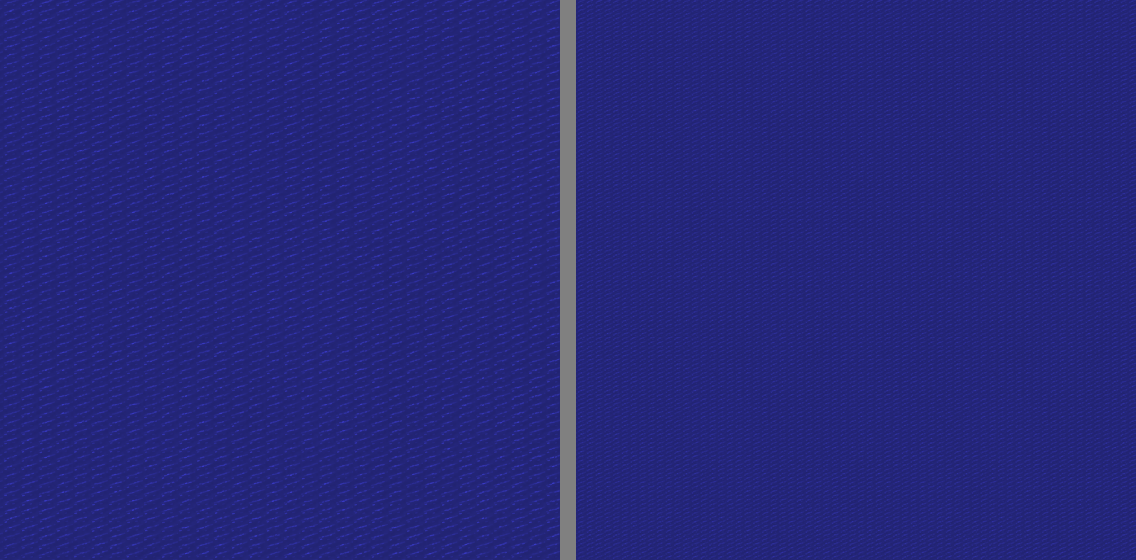
Left, the tile; right, the same tile 2 across and 2 down.
Give the GLSL for this texture, as a WebGL 2 fragment shader.

```glsl
#version 300 es
precision highp float;
// Dark blue twill cloth with short slanted strokes and small bright thread flecks.

uniform vec2 u_resolution;
out vec4 outColor;

const ivec2 REPEATS = ivec2(32, 64);   // weave cells across and down
const vec3 CLOTH = vec3(0.137, 0.144, 0.464);
const vec3 STROKE = vec3(0.160, 0.165, 0.550);
const vec3 FLECK = vec3(0.220, 0.225, 0.770);
// Positions and sizes below are in cell heights
const vec2 STROKE_START = vec2(0.50, 0.52);
const vec2 STROKE_END = vec2(2.25, 1.06);
const float STROKE_RADIUS = 0.08;
const vec2 UPPER_START = vec2(0.94, 0.67);
const vec2 UPPER_STEP = vec2(0.28, 0.075);
const vec2 LOWER_START = vec2(0.66, 0.34);
const vec2 LOWER_STEP = vec2(0.92, 0.06);
const float FLECK_RADIUS = 0.075;
const float FLECK_LENGTH = 0.07;
const float JITTER = 0.05;
const int UPPER_COUNT = 4;
const int LOWER_COUNT = 2;
const float SHADE_DEPTH = 0.022;
const float GRAIN_DEPTH = 0.05;
const float WEAR_DEPTH = 0.02;
const float TAU = 6.2831853;

// Integer hash, 0 to 1
float hash(ivec2 cell, int seed) {
    uint h = uint(cell.x) * 1597334677u ^ uint(cell.y) * 3812015801u;
    h ^= uint(seed) * 2654435769u;
    h = (h ^ (h >> 16)) * 2246822519u;
    h = (h ^ (h >> 13)) * 3266489917u;
    return float((h ^ (h >> 16)) >> 8) / 16777216.0;
}

ivec2 wrapCell(ivec2 cell, ivec2 period) {
    return (cell % period + period) % period;
}

// Value noise that wraps over the canvas
float wrapNoise(vec2 uv, ivec2 period, int seed) {
    vec2 p = uv * vec2(period);
    ivec2 c = ivec2(floor(p));
    vec2 t = fract(p);
    t = t * t * (3.0 - 2.0 * t);
    float a = hash(wrapCell(c, period), seed);
    float b = hash(wrapCell(c + ivec2(1, 0), period), seed);
    float d = hash(wrapCell(c + ivec2(0, 1), period), seed);
    float e = hash(wrapCell(c + ivec2(1, 1), period), seed);
    return mix(mix(a, b, t.x), mix(d, e, t.x), t.y);
}

float segmentDistance(vec2 p, vec2 a, vec2 b) {
    vec2 ab = b - a;
    return length(p - a - ab * clamp(dot(p - a, ab) / dot(ab, ab), 0.0, 1.0));
}

float softDisc(float dist, float radius, float edge) {
    return 1.0 - smoothstep(radius - edge, radius + edge, dist);
}

// One short thread glint with its own wander
float fleck(vec2 p, vec2 center, ivec2 cell, int seed, float edge) {
    vec2 wander = vec2(hash(cell, seed), hash(cell, seed + 20)) - 0.5;
    vec2 c = center + wander * 2.0 * JITTER;
    vec2 halfDash = vec2(FLECK_LENGTH, 0.25 * FLECK_LENGTH);
    return softDisc(segmentDistance(p, c - halfDash, c + halfDash), FLECK_RADIUS, edge);
}

// All glints of one cell: a row along the stroke and a looser row below
float flecks(vec2 p, ivec2 cell, float edge) {
    float light = 0.0;
    for (int i = 0; i < UPPER_COUNT; i++) {
        float strength = mix(0.05, 0.85, hash(cell, 40 + i)) * (i == 1 ? 1.2 : 0.75);
        vec2 center = UPPER_START + UPPER_STEP * float(i);
        light = max(light, strength * fleck(p, center, cell, 60 + i, edge));
    }
    for (int i = 0; i < LOWER_COUNT; i++) {
        float strength = mix(0.4, 1.0, hash(cell, 50 + i)) * (i == 0 ? 0.75 : 0.3);
        vec2 center = LOWER_START + LOWER_STEP * float(i);
        light = max(light, strength * fleck(p, center, cell, 70 + i, edge));
    }
    return light;
}

void main() {
    vec2 uv = gl_FragCoord.xy / u_resolution;
    vec2 grid = uv * vec2(REPEATS);
    ivec2 base = ivec2(floor(grid));
    vec2 local = fract(grid);
    vec2 cellSize = vec2(float(REPEATS.y) / float(REPEATS.x), 1.0);
    float edge = max(0.055, 0.5 * float(REPEATS.y) / u_resolution.y);

    // Soft slanted shading, one cell up for each cell across
    float across = local.y - local.x - 0.05 * sin(TAU * local.x);
    float shade = cos(TAU * (across - 0.1));

    // Fibre grain and faint uneven wear
    float grain = wrapNoise(uv, REPEATS * ivec2(8, 4), 5) - 0.5;
    float wear = wrapNoise(uv, ivec2(7, 4), 6) - 0.5;
    vec3 color = CLOTH * (1.0 + SHADE_DEPTH * shade + GRAIN_DEPTH * grain + WEAR_DEPTH * wear);

    // Strokes overrun their cell, so cells to the left and below count too
    float stroke = 0.0;
    float light = 0.0;
    for (int y = -1; y <= 0; y++) {
        for (int x = -1; x <= 0; x++) {
            ivec2 cell = wrapCell(base + ivec2(x, y), REPEATS);
            vec2 p = (local - vec2(x, y)) * cellSize;
            float line = softDisc(segmentDistance(p, STROKE_START, STROKE_END), STROKE_RADIUS, edge);
            stroke = max(stroke, line);
            light = max(light, flecks(p, cell, edge));
        }
    }
    float gaps = smoothstep(0.25, 0.7, wrapNoise(uv, REPEATS * ivec2(5, 2), 7));
    color = mix(color, STROKE, stroke * mix(0.25, 0.9, gaps));
    outColor = vec4(mix(color, FLECK, light), 1.0);
}
```
